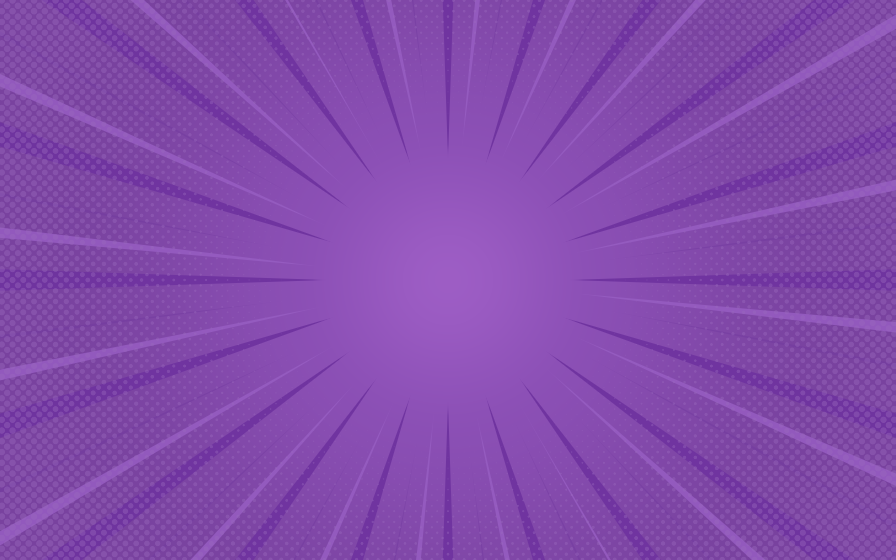
Give the GLSL for this background, as a WebGL 2 fragment shader.

```glsl
#version 300 es
precision highp float;
// Purple comic burst: tapered rays around a soft glow, with halftone dots.
uniform vec2 u_resolution;
out vec4 outColor;

const float TAU = 6.2831853;
const float RAYS = 20.0;

float hash(float n) {
    return fract(sin(n * 127.1) * 43758.5453);
}

// Coverage of a ring of wedges, turned by a fraction of one step.
float wedges(vec2 p, float turn, float tip, float slope, float px) {
    float a = (atan(p.y, p.x) / TAU * RAYS) - turn;
    float offset = (a - floor(a + 0.5)) * TAU / RAYS;
    float r = length(p);
    float along = r * cos(offset) - tip;
    float across = abs(r * sin(offset));
    float halfWidth = max(along, 0.0) * slope;
    float low = max(across - halfWidth, -px);
    float coverage = clamp(0.5 - low / px, 0.0, 1.0);
    return coverage * min(1.0, 2.0 * halfWidth / px) * step(0.0, along);
}

// Index of the wedge nearest to p, the same on both sides of the seam.
float wedgeIndex(vec2 p, float turn) {
    return mod(floor(atan(p.y, p.x) / TAU * RAYS - turn + 0.5), RAYS);
}

// Staggered dots that grow away from the centre.
float halftone(vec2 p, float px) {
    vec2 cell = vec2(p.x + p.y, p.x - p.y) / 0.0192;
    vec2 local = (fract(cell) - 0.5) * 0.0136;
    float radius = 0.0058 * smoothstep(0.15, 0.9, length(p));
    return smoothstep(0.5 * px, -0.5 * px, length(local) - radius)
        * smoothstep(0.22, 0.45, length(p));
}

void main() {
    float px = 1.0 / u_resolution.y;
    vec2 p = (gl_FragCoord.xy - 0.5 * u_resolution) * px;
    float r = length(p);

    // Radial glow
    vec3 color = mix(vec3(0.615, 0.365, 0.77), vec3(0.55, 0.315, 0.715), smoothstep(0.0, 0.28, r));
    color = mix(color, vec3(0.475, 0.26, 0.625), smoothstep(0.18, 0.72, r));

    // Hairline rays with uneven starts
    float turn = 0.4;
    float id = wedgeIndex(p, turn);
    float hairline = wedges(p, turn, 0.27 + 0.06 * hash(id + 3.0), 0.006, px);
    color = mix(color, vec3(0.44, 0.22, 0.62), 0.45 * hairline);

    // Light rays; two of each turn are slimmer
    turn = 0.665;
    id = wedgeIndex(p, turn);
    float slim = 1.0 - step(0.5, abs(mod(id, 10.0) - 6.0));
    float light = wedges(p, turn, 0.225 + 0.03 * hash(id), mix(0.016, 0.006, 1.0 - slim * 0.0 - (1.0 - slim)), px);
    color = mix(color, vec3(0.59, 0.365, 0.76), 0.85 * light);

    // Dark rays
    float dark = wedges(p, 0.0, 0.215, 0.033, px);
    color = mix(color, vec3(0.435, 0.2, 0.625), 0.95 * dark);

    // Halftone over everything
    color = mix(color, vec3(0.6, 0.41, 0.74), 0.4 * halftone(p, px));
    outColor = vec4(color, 1.0);
}
```
